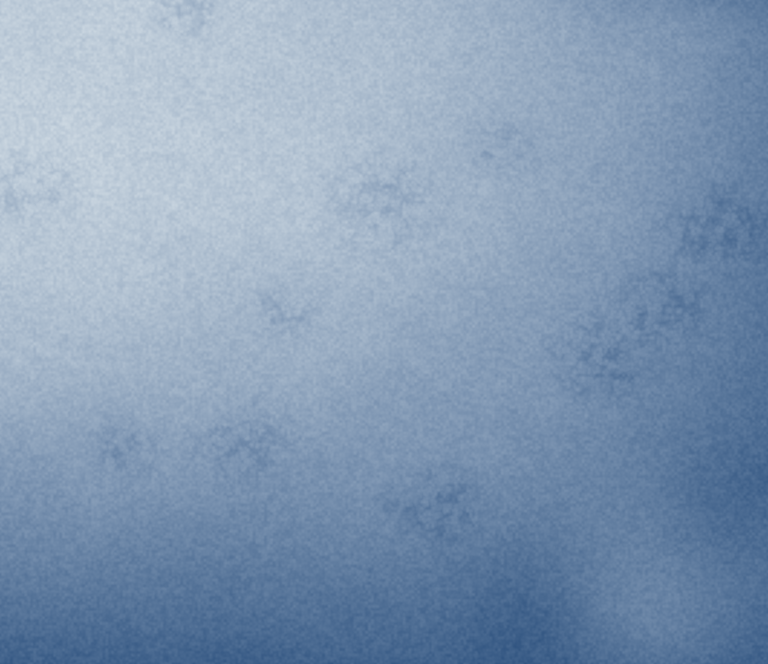
Write a WebGL 2 fragment shader that draws this background.

```glsl
#version 300 es
precision highp float;
uniform vec2 u_resolution;
out vec4 fragColor;

const vec3 DEEP_BLUE = vec3(0.26, 0.39, 0.55);
const vec3 MID_BLUE = vec3(0.485, 0.58, 0.695);
const vec3 PALE_BLUE = vec3(0.71, 0.77, 0.83);

// Worn patches: centre x, centre y, radius
const vec3 PATCHES[11] = vec3[11](
  vec3(0.25, 0.98, 0.06), vec3(0.03, 0.71, 0.07), vec3(0.51, 0.70, 0.09),
  vec3(0.36, 0.53, 0.06), vec3(0.57, 0.24, 0.08), vec3(0.79, 0.46, 0.08),
  vec3(0.16, 0.33, 0.06), vec3(0.65, 0.78, 0.07), vec3(0.94, 0.66, 0.09),
  vec3(0.86, 0.54, 0.07), vec3(0.32, 0.33, 0.09));

vec2 hash2(vec2 cell) {
  vec3 q = fract(cell.xyx * vec3(0.1031, 0.1030, 0.0973));
  q += dot(q, q.yzx + 33.33);
  return fract((q.xx + q.yz) * q.zy);
}

float valueNoise(vec2 p) {
  vec2 cell = floor(p), f = fract(p);
  f = f * f * (3.0 - 2.0 * f);
  float low = mix(hash2(cell).x, hash2(cell + vec2(1, 0)).x, f.x);
  float high = mix(hash2(cell + vec2(0, 1)).x, hash2(cell + vec2(1, 1)).x, f.x);
  return mix(low, high, f.y);
}

// Distance to the nearest scattered point
float cellular(vec2 p) {
  vec2 cell = floor(p);
  float nearest = 4.0;
  for (int y = -1; y <= 1; y++) {
    for (int x = -1; x <= 1; x++) {
      vec2 c = cell + vec2(x, y);
      vec2 d = c + hash2(c) - p;
      nearest = min(nearest, dot(d, d));
    }
  }
  return sqrt(nearest);
}

float layeredSines(vec2 p) {
  float sum = 0.0, gain = 0.5;
  for (int i = 0; i < 5; i++) {
    sum += gain * sin(p.x + 1.7 * sin(p.y)) * cos(p.y - 0.6 * p.x);
    p = mat2(1.2, 1.5, -1.5, 1.2) * p + 2.3;
    gain *= 0.6;
  }
  return sum;
}

float glow(vec2 p, vec2 centre, vec2 radius) {
  vec2 d = (p - centre) / radius;
  return exp(-dot(d, d));
}

// Broad light from the upper left, shade below and to the right
float baseTone(vec2 uv) {
  float rise = 1.12 * sin(1.5708 * min(uv.y / 0.8, 1.0)) - 0.04;
  float fall = 0.78 * pow(uv.x, 2.2) * smoothstep(0.0, 0.6, uv.y);
  float tone = rise - fall;
  tone -= 0.20 * glow(uv, vec2(0.98, 0.27), vec2(0.13, 0.12));
  tone -= 0.12 * glow(uv, vec2(0.69, 0.10), vec2(0.08, 0.10));
  tone += 0.20 * glow(uv, vec2(0.85, 0.06), vec2(0.11, 0.12));
  tone -= 0.14 * glow(uv, vec2(0.95, 1.02), vec2(0.30, 0.05));
  return tone;
}

float patchMask(vec2 uv) {
  float mask = 0.0;
  for (int i = 0; i < 11; i++) {
    mask = max(mask, glow(uv, PATCHES[i].xy, PATCHES[i].z * vec2(0.9, 0.8)));
  }
  return mask;
}

// Soft wavy fold lines, faded by a window
float creases(vec2 uv) {
  float wave = uv.y + 0.45 * uv.x + 0.012 * sin(24.0 * uv.x);
  float left = glow(uv, vec2(0.07, 0.47), vec2(0.09, 0.05));
  float centre = glow(uv, vec2(0.60, 0.52), vec2(0.10, 0.08));
  float top = glow(uv, vec2(0.30, 0.77), vec2(0.08, 0.07));
  return sin(150.0 * wave) * left + 0.6 * sin(65.0 * wave) * (centre + top);
}

void main() {
  vec2 uv = gl_FragCoord.xy / u_resolution;
  vec2 p = gl_FragCoord.xy / u_resolution.y;
  float tone = baseTone(uv);

  // Cloudy stains and creases
  float cloud = layeredSines(p * 9.0);
  tone += 0.05 * cloud + 0.03 * creases(uv);

  // Broken, pitted texture inside the worn patches
  float pits = smoothstep(0.35, 0.8, valueNoise(p * 60.0) * 0.6 + cellular(p * 85.0) * 0.5);
  float worn = smoothstep(0.1, 0.9, patchMask(uv) + 0.3 * cloud);
  tone -= worn * (0.04 + 0.15 * pits);

  // Fine paper grain
  float fibre = valueNoise(p * 230.0) + 0.6 * valueNoise(p * vec2(120.0, 150.0) + 17.0) - 0.8;
  float speck = 0.5 - cellular(p * 170.0);
  tone += 0.13 * fibre + 0.06 * speck;

  vec3 colour = tone < 0.5
    ? mix(DEEP_BLUE, MID_BLUE, 2.0 * tone)
    : mix(MID_BLUE, PALE_BLUE, 2.0 * tone - 1.0);
  fragColor = vec4(clamp(colour, 0.0, 1.0), 1.0);
}
```
